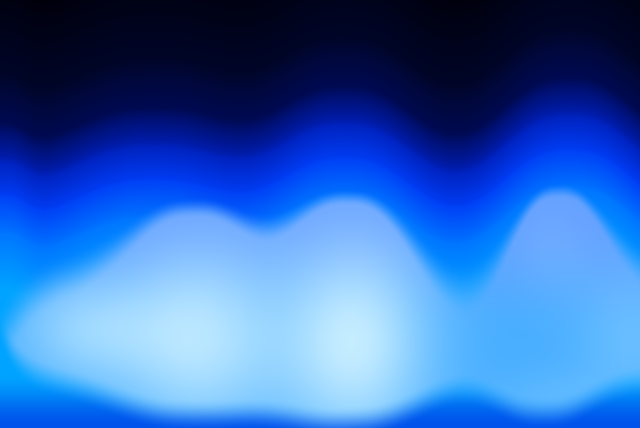
Give the GLSL for this background, as a Shadertoy shader.

```glsl
const vec3 CYAN = vec3(0.0, 0.64, 1.0);
const vec3 AZURE = vec3(0.0, 0.45, 1.0);
const vec3 COBALT = vec3(0.0, 0.24, 0.96);
const vec3 ROYAL = vec3(0.0, 0.12, 0.72);
const vec3 INDIGO = vec3(0.0, 0.04, 0.34);
const vec3 NAVY = vec3(0.0, 0.025, 0.18);
const vec3 NIGHT = vec3(0.0, 0.0, 0.05);
const vec3 PERIWINKLE = vec3(0.38, 0.62, 1.0);
const vec3 SKY = vec3(0.28, 0.68, 1.0);
const vec3 ICE = vec3(0.80, 0.94, 1.0);

// Rounded hill with a slightly flattened crown
float hill(float x, float center, float width) {
    return exp(-pow(abs(x - center) / width, 2.5));
}

// Soft elliptical light
float glow(vec2 p, vec2 center, vec2 radius) {
    vec2 d = (p - center) / radius;
    return exp(-dot(d, d));
}

// Linear ramp from 0 at a to 1 at b
float ramp(float a, float b, float t) {
    return clamp((t - a) / (b - a), 0.0, 1.0);
}

// Upper outline of the bright bank
float bankTop(float x) {
    return 0.30 - 0.09 * exp(-x / 0.03)
        + 0.07 * hill(x, 0.12, 0.10)
        + 0.22 * hill(x, 0.30, 0.12)
        + 0.245 * hill(x, 0.545, 0.13)
        + 0.26 * hill(x, 0.873, 0.10)
        + 0.06 * hill(x, 1.03, 0.08);
}

// Lower outline of the bright bank
float bankBottom(float x) {
    return 0.10 + 0.13 * exp(-x / 0.03)
        - 0.08 * hill(x, 0.30, 0.15)
        - 0.095 * hill(x, 0.55, 0.13)
        - 0.075 * hill(x, 0.85, 0.09);
}

// Height at which the blue halo fades into the dark
float haloHeight(float x) {
    return 0.56 + 0.06 * hill(x, 0.0, 0.05)
        + 0.10 * hill(x, 0.24, 0.15)
        + 0.15 * hill(x, 0.54, 0.13)
        + 0.17 * hill(x, 0.89, 0.13);
}

// Blue to black ramp around the halo height
vec3 haloColor(float h) {
    vec3 color = mix(CYAN, AZURE, ramp(-0.30, -0.16, h));
    color = mix(color, COBALT, ramp(-0.17, -0.075, h));
    color = mix(color, ROYAL, ramp(-0.085, 0.01, h));
    color = mix(color, INDIGO, ramp(-0.005, 0.09, h));
    color = mix(color, NAVY, ramp(0.07, 0.20, h));
    return mix(color, NIGHT, ramp(0.16, 0.40, h));
}

// Pale light inside the bank
vec3 bankColor(vec2 p) {
    vec3 color = mix(SKY, PERIWINKLE, smoothstep(0.20, 0.50, p.y));
    float light = 0.92 * glow(p, vec2(0.555, 0.20), vec2(0.115, 0.24))
        + 0.82 * glow(p, vec2(0.31, 0.21), vec2(0.13, 0.22))
        + 0.52 * glow(p, vec2(0.13, 0.23), vec2(0.11, 0.13))
        + 0.24 * glow(p, vec2(0.99, 0.21), vec2(0.09, 0.18))
        + 0.12 * glow(p, vec2(0.86, 0.42), vec2(0.07, 0.12))
        + 0.14 * glow(p, vec2(0.86, 0.07), vec2(0.10, 0.07));
    return mix(color, ICE, min(light, 1.0));
}

void mainImage(out vec4 fragColor, in vec2 fragCoord) {
    vec2 p = fragCoord / iResolution.xy;

    // Dark upper field with its halo, dimmed along the lower border
    vec3 color = haloColor(p.y - haloHeight(p.x));
    color = mix(color, vec3(0.0, 0.32, 0.92), 1.0 - smoothstep(0.0, 0.13, p.y));

    // Bright bank, with softer edges in the valleys
    float top = bankTop(p.x);
    float softness = 0.025 + 0.3 * max(0.55 - top, 0.0);
    float below = smoothstep(-0.5 * softness, softness, top - p.y);
    float above = smoothstep(-0.03, 0.05, p.y - bankBottom(p.x));
    color = mix(color, bankColor(p), below * above);

    fragColor = vec4(color, 1.0);
}
```
